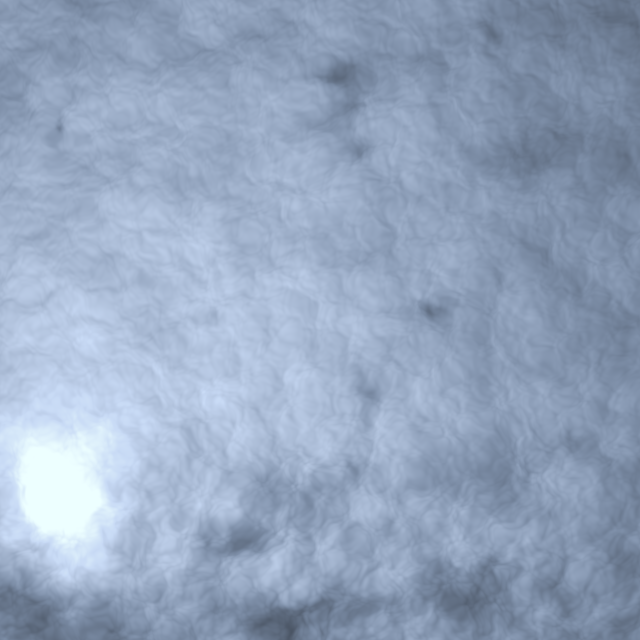
Give the GLSL for this texture, as a three.js fragment shader.

```glsl
// Overcast sky: rippled grey-blue clouds with the sun burning through at lower left.
#define SUN vec2(0.08, 0.215)
#define HAZE_CENTER vec2(0.27, 0.43)
#define HAZE_RADIUS 0.50
#define BASE_LEVEL 0.645
#define HAZE_LEVEL 0.215
#define PUFF_SCALE 8.0
#define WARP 0.015
#define RELIEF 0.22
#define LAYERS 5

varying vec2 vUv;

vec2 hash2(vec2 p) {
  vec3 q = fract(p.xyx * vec3(0.1031, 0.1030, 0.0973));
  q += dot(q, q.yzx + 33.33);
  return fract((q.xx + q.yz) * q.zy);
}

// Smooth cellular noise: high inside a puff, low along the creases.
float puffs(vec2 p) {
  vec2 cell = floor(p), f = fract(p);
  float sum = 0.0;
  for (int y = -1; y <= 1; y++) {
    for (int x = -1; x <= 1; x++) {
      vec2 offset = vec2(float(x), float(y));
      vec2 d = offset + hash2(cell + offset + 40.0) - f;
      sum += exp(-8.0 * dot(d, d));
    }
  }
  return 0.16 + log(sum + 0.02) / 8.0;
}

// Layered puffs, each octave turned and nudged by the one before it.
float clouds(vec2 p) {
  mat2 turn = mat2(0.8, 0.6, -0.6, 0.8);
  vec2 q = p * PUFF_SCALE;
  float total = 0.0, weight = 1.0;
  for (int i = 0; i < LAYERS; i++) {
    float n = puffs(q);
    total += weight * n;
    q = turn * q * 1.93 + vec2(5.3, 2.7) + 0.3 * n;
    weight *= 0.6;
  }
  return total;
}

// Layered sines plus small cells give ragged, curling outlines.
vec2 bend(vec2 p) {
  vec2 w = vec2(0.0);
  float f = 11.0, a = 0.5;
  for (int i = 0; i < 4; i++) {
    w += a * sin(f * p.yx + vec2(1.3, 4.1) + 1.5 * w.yx);
    p = mat2(0.8, 0.6, -0.6, 0.8) * p;
    f *= 2.1;
    a *= 0.55;
  }
  return w + 1.2 * vec2(puffs(p * 29.0), puffs(p * 29.0 + 7.5));
}

float blob(vec2 p, vec2 center, vec2 radius) {
  vec2 d = (p - center) / radius;
  return exp(-dot(d, d));
}

// Individual dark hollows and heavier banks.
float hollows(vec2 p) {
  float s = 0.15 * blob(p, vec2(0.51, 0.885), vec2(0.04, 0.018));
  s += 0.07 * blob(p, vec2(0.54, 0.83), vec2(0.025, 0.05));
  s += 0.13 * blob(p, vec2(0.08, 0.79), vec2(0.010, 0.02));
  s += 0.09 * blob(p, vec2(0.56, 0.755), vec2(0.03, 0.012));
  s += 0.08 * blob(p, vec2(0.755, 0.93), vec2(0.018, 0.035));
  s += 0.17 * blob(p, vec2(0.69, 0.51), vec2(0.027, 0.016));
  s += 0.10 * blob(p, vec2(0.33, 0.51), vec2(0.02, 0.012));
  s += 0.10 * blob(p, vec2(0.57, 0.37), vec2(0.02, 0.028));
  s += 0.09 * blob(p, vec2(0.89, 0.34), vec2(0.018, 0.035));
  s += 0.09 * blob(p, vec2(0.82, 0.28), vec2(0.02, 0.04));
  s += 0.06 * blob(p, vec2(0.84, 0.77), vec2(0.06, 0.05));
  s += 0.12 * blob(p, vec2(0.38, 0.17), vec2(0.09, 0.035));
  s += 0.09 * blob(p, vec2(0.48, 0.25), vec2(0.09, 0.04));
  s += 0.13 * blob(p, vec2(0.49, 0.04), vec2(0.08, 0.05));
  s += 0.08 * blob(p, vec2(0.78, 0.07), vec2(0.12, 0.06));
  return s;
}

// Sky ramp from slate through pale blue to near white.
vec3 skyColor(float level) {
  vec3 tint = mix(vec3(0.74, 0.845, 1.0), vec3(0.81, 0.885, 1.0), smoothstep(0.58, 0.94, level));
  vec3 color = min(level, 0.96) * tint;
  return mix(color, vec3(0.93, 1.0, 1.0), smoothstep(0.93, 1.16, level));
}

void main() {
  vec2 p = vUv;
  vec2 w = bend(p);
  vec2 q = p + WARP * w;

  // Cloud body and its light-facing relief.
  vec2 toSun = normalize(SUN - p + vec2(0.001, 0.002));
  float body = clouds(q);
  float relief = body - clouds(q + 0.008 * toSun);

  // Broad light: pale haze, dim upper right, darker floor, glow around the sun.
  float haze = blob(p, HAZE_CENTER, vec2(HAZE_RADIUS));
  float floorDark = 1.0 - smoothstep(0.0, 0.24, p.y);
  float sunDist = length((p + 0.018 * w - SUN) * vec2(1.1, 0.85));
  float level = BASE_LEVEL + HAZE_LEVEL * haze - 0.065 * floorDark;
  level -= 0.06 * smoothstep(0.6, 1.0, p.x) * smoothstep(0.2, 0.9, p.y);
  level += 0.30 * exp(-pow(sunDist / 0.10, 2.0)) + 0.17 * exp(-sunDist / 0.14);
  level -= 0.22 * blob(p, vec2(0.0, 0.03), vec2(0.2, 0.08));

  // Texture is strongest low in the sky and around the sun.
  float contrast = 0.13 + 0.18 * (1.0 - smoothstep(0.05, 0.45, p.y));
  level += contrast * (body + 0.04) + RELIEF * relief;
  level -= hollows(p + 0.018 * w) * clamp(0.85 - 2.0 * body, 0.4, 1.2);

  gl_FragColor = vec4(skyColor(level), 1.0);
}
```
